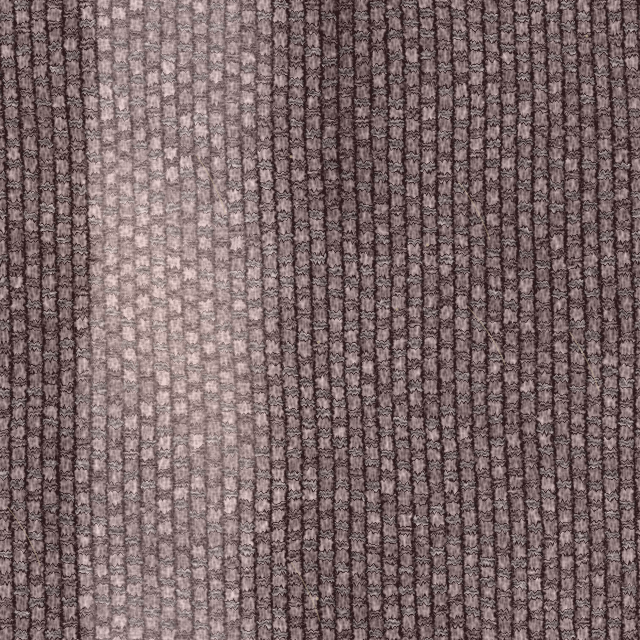
Write a Shadertoy shader that draws this texture.

```glsl
// Worn mauve upholstery cloth: upright warp columns, parted by dark grooves and tied
// by paired weft strands in a staggered plain weave. Stretched cellular noise frays
// the threads; layered sines bend them and shade soft folds, with stray hairs and lint.

const float TAU = 6.2831853;
const vec2 THREADS = vec2(40.0, 60.0);   // columns across, crossings down
const float LEAN = 1.0 / 40.0;           // sideways drift of columns over the height
const vec3 SHADOW = vec3(0.165, 0.10, 0.10);
const vec3 PALE = vec3(0.90, 0.825, 0.82);
const vec3 COOL = vec3(-0.014, 0.002, 0.005);
const vec3 ROSE = vec3(0.006, -0.005, 0.001);
const vec3 WARM = vec3(0.010, 0.002, -0.012);
const vec3 CREAM = vec3(0.80, 0.73, 0.60);

vec2 hash2(vec2 p) {
    vec3 q = fract(vec3(p.xyx) * vec3(0.1031, 0.1030, 0.0973));
    q += dot(q, q.yzx + 33.33);
    return fract((q.xx + q.yz) * q.zy);
}

// Distance to the nearest scattered point, about 0 to 1.
float cellular(vec2 p) {
    vec2 cell = floor(p), f = fract(p);
    float nearest = 2.0;
    for (int y = -1; y <= 1; y++)
        for (int x = -1; x <= 1; x++) {
            vec2 o = vec2(x, y);
            vec2 d = o + hash2(cell + o) - f;
            nearest = min(nearest, dot(d, d));
        }
    return sqrt(nearest);
}

// Smooth patches from crossed sines, about -1 to 1.
float waves(vec2 p, float seed) {
    float sum = sin(TAU * (p.x + p.y) + seed);
    sum += 0.7 * sin(TAU * (2.0 * p.x - p.y) + 2.3 * seed);
    sum += 0.5 * sin(TAU * (p.x + 3.0 * p.y) + 4.1 * seed);
    return sum / 2.2;
}

// Glow on the crown of the pale fold, slanting down to the right.
float foldGlow(vec2 uv) {
    vec2 g = uv - vec2(0.25, 0.50);
    g = vec2(g.x + 0.25 * g.y, g.y + 0.5 * g.x) / vec2(0.15, 0.20);
    return exp(-dot(g, g));
}

// Broad light: a pale upright fold, its glow and a dark crease beside it.
float foldLight(vec2 uv) {
    float x = uv.x + 0.012 * sin(TAU * uv.y) + 0.006 * sin(3.0 * TAU * uv.y);
    float fold = smoothstep(0.10, 0.16, x) * (1.0 - smoothstep(0.34, 0.50, x));
    float crease = smoothstep(0.503, 0.508, uv.x) * (1.0 - smoothstep(0.51, 0.66, uv.x));
    float light = 0.17 + 0.46 * fold + 0.32 * fold * foldGlow(uv);
    light -= 0.18 * crease * smoothstep(0.45, 0.75, uv.y);
    light -= 0.12 * exp(-pow((x - 0.115) / 0.025, 2.0));
    return light + 0.11 * waves(uv, 1.7);
}

// Weave tone in x, weft coverage in y, random tint in z.
vec3 weave(vec2 g, float wear) {
    vec2 cell = floor(g), f = fract(g) - 0.5;
    vec2 rnd = hash2(cell + 7.0);
    float crossing = mod(cell.x + cell.y, 2.0);
    float side = abs(f.x + 0.06 * (rnd.x - 0.5));

    // Rounded warp bundle
    float tone = 0.52 + 0.18 * rnd.x - 0.5 * side * side;

    // Weft: two strands, slightly tilted, sunk in a dark outline
    f.y += 0.25 * (rnd.y - 0.5) * f.x;
    float edge = abs(f.y) - 0.33 - 0.08 * rnd.x;
    float rim = crossing * (1.0 - smoothstep(0.0, 0.14, edge));
    float weft = crossing * (1.0 - smoothstep(-0.14, 0.02, edge));
    float split = fract(2.0 * f.y) - 0.5;
    float strand = 0.52 + 0.18 * rnd.y - 1.6 * split * split - 0.4 * f.x * f.x;
    strand = mix(strand, 0.32 + 0.20 * rnd.y, 0.6 * wear);
    tone = mix(tone, mix(0.10, 0.36, wear), rim);
    tone = mix(tone, strand, weft);

    // Dark groove between columns, narrower where a weft passes over
    float groove = smoothstep(0.30 + 0.07 * weft, 0.49, side);
    tone = mix(tone, mix(0.04, 0.34, wear), groove);
    return vec3(tone, weft, rnd.y);
}

// Coverage of a thin bent hair hanging from its root.
float hair(vec2 p, float len, float bend, float width) {
    float s = clamp(-p.y / len, 0.0, 1.0);
    float d = length(p - vec2(bend * s * (1.4 - 0.4 * s), -len * s));
    return 1.0 - smoothstep(0.4 * width, width, d);
}

void mainImage(out vec4 fragColor, in vec2 fragCoord) {
    vec2 uv = fragCoord / iResolution.xy;
    float light = foldLight(uv);
    float wear = smoothstep(0.25, 0.85, light + 0.12 * waves(uv * 2.0, 4.0));

    // Leaning, bent thread grid with bristly edges
    vec2 bent = uv + vec2(LEAN * uv.y, 0.0);
    bent += vec2(0.005 * waves(uv, 0.6), 0.007 * waves(uv * 2.0, 2.9));
    bent += vec2(0.0008, 0.0016) * vec2(waves(uv * 9.0, 5.0), waves(uv * 11.0, 8.0));
    vec2 fray = vec2(cellular(uv * vec2(70.0, 180.0)), cellular(uv * vec2(190.0, 70.0) + 50.0)) - 0.5;
    vec3 cloth = weave((bent + vec2(0.005, 0.008) * fray) * THREADS, wear);

    // Fibres run along whichever thread lies on top
    float upright = cellular(bent * vec2(220.0, 80.0));
    float level = cellular(bent * vec2(75.0, 250.0) + 40.0);
    float fibre = mix(upright, level, max(cloth.y, 0.45 * wear)) - 0.5;
    float fuzz = cellular(uv * 190.0 + 90.0) - 0.5;

    float tone = cloth.x * (0.83 + 0.42 * light) + 0.17 * light + 0.025;
    tone += 0.44 * fibre + 0.26 * fuzz + 0.08 * fray.y;
    vec3 color = mix(SHADOW, PALE, clamp(tone, 0.0, 1.0));
    color += mix(ROSE, COOL, cloth.y * step(0.5, cloth.z)) + WARM * foldGlow(uv);

    // Stray hairs and lint specks
    for (int i = 0; i < 6; i++) {
        vec2 root = hash2(vec2(i, 3 * i + 11));
        vec2 lint = hash2(vec2(5 * i + 2, i + 31));
        float strand = hair(uv - root, 0.09, 0.03 + 0.03 * lint.x, 0.0017);
        float speck = 1.0 - smoothstep(0.001, 0.0035, length(uv - lint));
        color = mix(color, CREAM, max(0.4 * strand, 0.7 * speck));
    }
    fragColor = vec4(clamp(color, 0.0, 1.0), 1.0);
}
```
